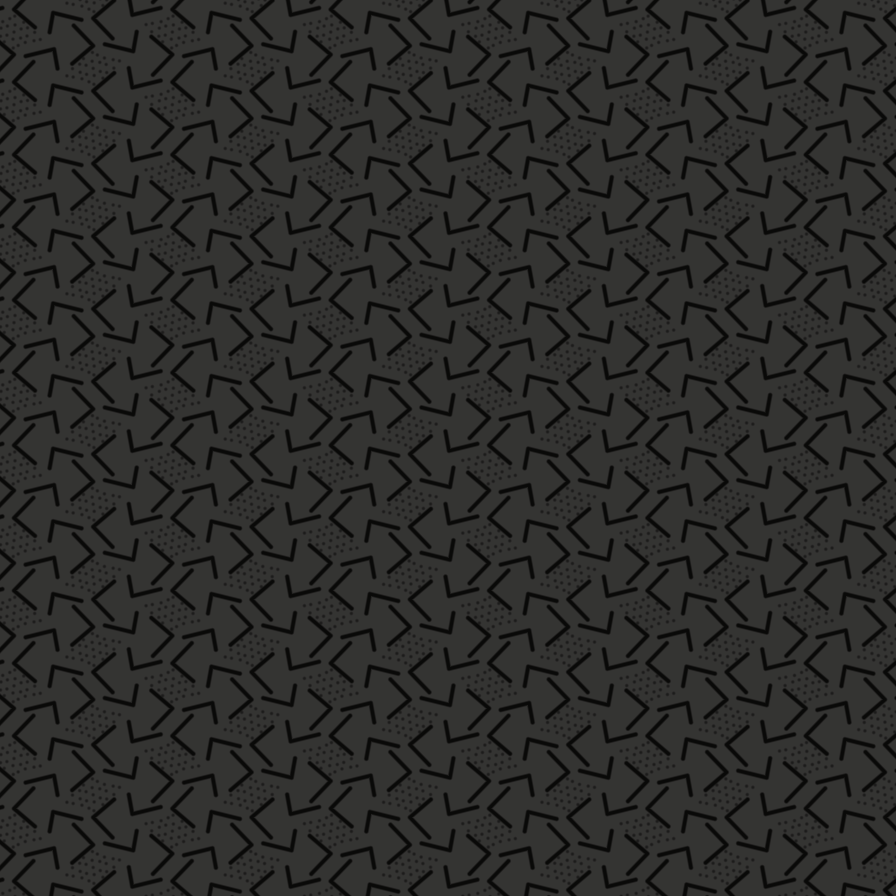
Give the GLSL for this pattern, as a Shadertoy shader.

```glsl
const vec2 TILE = vec2(101.8, 93.4);

float segment(vec2 p, vec2 a, vec2 b) {
    vec2 pa = p - a, ba = b - a;
    return length(pa - ba * clamp(dot(pa, ba) / dot(ba, ba), 0.0, 1.0));
}

// Local coordinates in a tile; odd columns are flipped and shifted half a tile
vec2 toTile(vec2 p, float columnOffset) {
    float column = round(p.x / TILE.x) + columnOffset;
    p.x -= column * TILE.x;
    if (mod(column, 2.0) > 0.5) p.y = 0.5 * TILE.y - p.y;
    p.y -= TILE.y * round(p.y / TILE.y);
    return p;
}

// One pointed chevron and one bent hook
float strokes(vec2 p) {
    float chevron = min(segment(p, vec2(0, -29), vec2(-25, -55)),
                        segment(p, vec2(0, -29), vec2(-27, -6)));
    float hook = min(segment(p, vec2(-51.5, 22), vec2(-15, 31)),
                     segment(p, vec2(-51.5, 22), vec2(-56, 47)));
    return min(chevron, hook);
}

float lineDistance(vec2 p) {
    float d = 1e3;
    for (int i = -1; i <= 1; i++) {
        vec2 q = toTile(p, float(i));
        for (int j = -1; j <= 1; j++) {
            vec2 r = q - vec2(0.0, float(j) * TILE.y);
            d = min(d, min(strokes(r), strokes(-r)));
        }
    }
    return d;
}

// Skewed lattice of specks inside the parallelogram between chevrons
float speckDistance(vec2 p) {
    mat2 sides = mat2(48, -44, 48, 15);
    vec2 scale = vec2(6.2, 5.2);
    vec2 lattice = inverse(sides) * p * scale;
    vec2 id = clamp(round(lattice), -2.0, 2.0);
    vec2 jitter = 0.12 * sin(id.yx * vec2(4.7, 3.1) + id * 2.3);
    return length(sides * ((lattice - id - jitter) / scale));
}

void mainImage(out vec4 fragColor, in vec2 fragCoord) {
    float pixel = 1152.0 / iResolution.y;
    vec2 p = vec2(fragCoord.x * pixel - 527.0, 690.5 - fragCoord.y * pixel);

    float soft = max(1.5, 0.6 * pixel);
    float line = 1.0 - smoothstep(2.6 - soft, 2.6 + soft, lineDistance(p));
    float speck = 1.0 - smoothstep(1.9 - soft, 1.9 + soft, speckDistance(toTile(p, 0.0)));

    vec3 color = vec3(0.205, 0.202, 0.197);
    color = mix(color, vec3(0.11, 0.108, 0.105), speck);
    color = mix(color, vec3(0.035, 0.035, 0.03), line);
    fragColor = vec4(color, 1.0);
}
```
